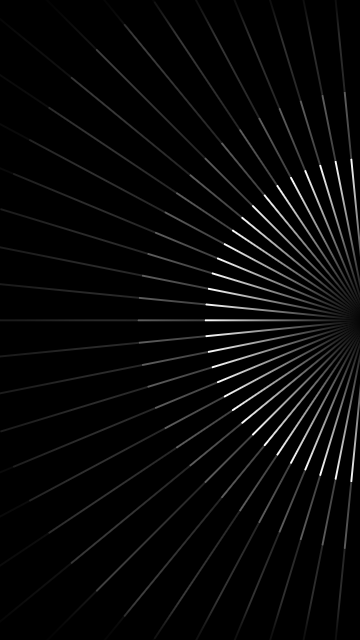
Reproduce this background procedurally as a WebGL 2 fragment shader.

```glsl
#version 300 es
precision highp float;
// Grey spokes radiating from the right edge, stepped into concentric rings on black.

#define SPOKES 64.0
#define HUB vec2(0.0112, 0.4995)                   // x from the right edge, y from the bottom
#define RING_RADII vec4(0.254, 0.359, 0.599, 0.83) // outer end of each ring
#define RING_LIGHT vec4(1.0, 0.37, 0.27, 0.13)     // brightness at that end
#define HALF_WIDTH 0.00150
#define FALLOFF 1.25                               // dimming towards the hub
#define EDGE_FADE vec2(0.20, 0.075)                // depth of the fade: left, top and bottom
#define EDGE_FLOOR vec2(0.42, 0.25)                // light left at those edges

uniform vec2 u_resolution;
out vec4 fragColor;

const float TAU = 6.2831853;

// Folds every spoke onto the positive x axis.
vec2 foldSpokes(vec2 p) {
  float sector = TAU / SPOKES;
  float angle = atan(p.y, -p.x);
  angle -= sector * round(angle / sector);
  return length(p) * vec2(cos(angle), sin(angle));
}

// Distance to a round-ended line from the hub out to the given length.
float spokeDistance(vec2 q, float len) {
  return length(q - vec2(clamp(q.x, 0.0, len), 0.0)) - HALF_WIDTH;
}

void main() {
  float pixel = 1.0 / u_resolution.y;
  vec2 size = u_resolution * pixel;
  vec2 uv = gl_FragCoord.xy * pixel;
  vec2 q = foldSpokes(uv - vec2(size.x, 0.0) - HUB);

  // Each ring brightens towards its outer end; the brightest one wins.
  float light = 0.0;
  for (int i = 0; i < 4; i++) {
    float radius = RING_RADII[i];
    float cover = clamp(0.5 - spokeDistance(q, radius - HALF_WIDTH) / pixel, 0.0, 1.0);
    float ramp = pow(clamp(q.x / radius, 0.0, 1.0), FALLOFF);
    light = max(light, cover * RING_LIGHT[i] * ramp);
  }

  // Soft darkening at the left, top and bottom; the bright fan stays clear of it.
  vec2 inset = vec2(uv.x, min(uv.y, size.y - uv.y));
  vec2 fade = mix(EDGE_FLOOR, vec2(1.0), smoothstep(vec2(0.0), EDGE_FADE, inset));
  fragColor = vec4(vec3(light * fade.x * fade.y), 1.0);
}
```
